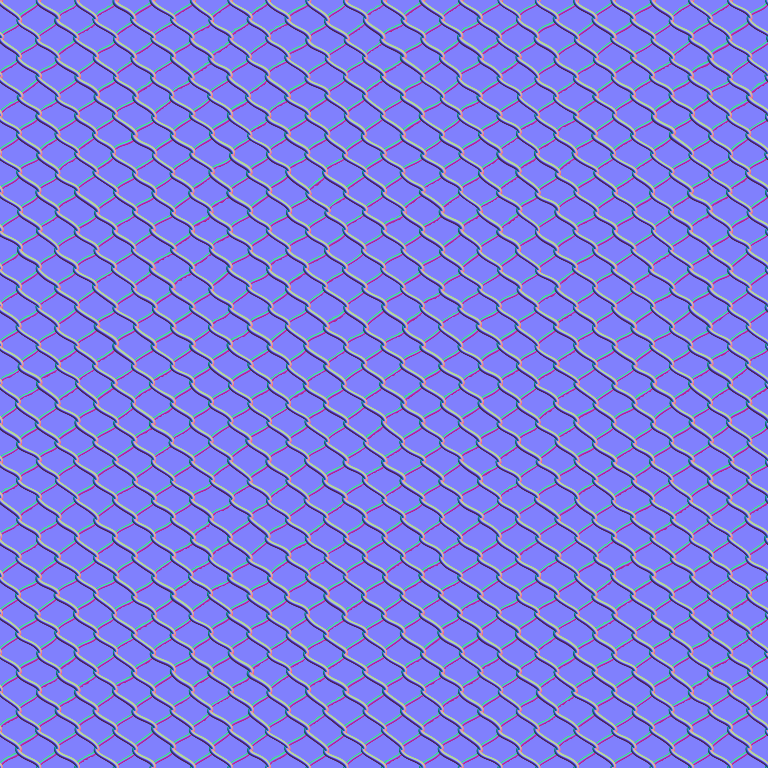
Reproduce this texture map procedurally as a three.js fragment shader.

```glsl
// Tangent-space normal map of a chain-link fence: interlocked wavy wires on a flat ground.
varying vec2 vUv;

const float TAU = 6.2831853;
const float CELLS = 20.0;          // mesh cells across and down
const float SWING = 0.278;         // sideways reach of each wire, in cells
const float FRONT_RADIUS = 0.058;  // falling strands, nearest the viewer
const float BACK_RADIUS = 0.046;   // rising strands, behind
const float FRONT_TILT = 0.90;     // sideways strength of the normals at the flanks
const float BACK_TILT = 0.90;
const float CREST = 0.07;          // softness of the ridge between the flanks
const float RIM_DEPTH = 0.02;      // upward part of the normal at the rim
const float UNDERSIDE = 0.40;      // extra darkening below the front strands
const float EDGE = 0.38;           // half-width of the edge smoothing, in pixels
const float BEND_PERIOD = 13.0;    // broad sag of the mesh
const float BEND = 0.06;
const float KINK_PERIOD = 29.0;    // local misplacement of the knots
const float KINK = 0.055;
const float GRAIN_PERIOD = 260.0;  // ragged edges on some rear strands
const float GRAIN = 0.030;
const vec3 FLAT_NORMAL = vec3(0.0, 0.0, 0.985);
const vec2 BELOW = vec2(-0.53, -0.85);

float hash(vec2 p) {
  vec3 q = fract(vec3(p.xyx) * 0.1031);
  q += dot(q, q.yzx + 33.33);
  return fract((q.x + q.y) * q.z);
}

float cornerSlope(vec2 corner, vec2 offset, float period, float seed) {
  float angle = TAU * hash(mod(corner, period) + seed);
  return dot(vec2(cos(angle), sin(angle)), offset);
}

// Gradient noise that wraps after a whole number of lattice steps.
float wrapNoise(vec2 uv, float period, float seed) {
  vec2 p = uv * period;
  vec2 i = floor(p);
  vec2 f = p - i;
  vec2 w = f * f * f * (f * (f * 6.0 - 15.0) + 10.0);
  vec2 e = vec2(1.0, 0.0);
  float low = mix(cornerSlope(i, f, period, seed),
                  cornerSlope(i + e.xy, f - e.xy, period, seed), w.x);
  float high = mix(cornerSlope(i + e.yx, f - e.yx, period, seed),
                   cornerSlope(i + e.xx, f - e.xx, period, seed), w.x);
  return mix(low, high, w.y);
}

vec2 meshWarp(vec2 uv) {
  vec2 bend = vec2(wrapNoise(uv, BEND_PERIOD, 3.0), wrapNoise(uv, BEND_PERIOD, 47.0));
  vec2 kink = vec2(wrapNoise(uv, KINK_PERIOD, 91.0), wrapNoise(uv, KINK_PERIOD, 137.0));
  return BEND * bend + KINK * kink;
}

// Nearest point on a wire: xy is the offset from it, z its depth (positive in front).
vec3 wireOffset(vec2 p, float index) {
  float side = 1.0 - 2.0 * mod(index, 2.0);
  float centre = 0.25 + 0.5 * index;
  float t = p.y;
  for (int k = 0; k < 4; k++) {
    float x = centre - side * SWING * cos(TAU * t);
    float slope = side * SWING * TAU * sin(TAU * t);
    t += ((p.x - x) * slope + p.y - t) / (1.0 + slope * slope);
  }
  vec2 nearest = vec2(centre - side * SWING * cos(TAU * t), t);
  return vec3(p - nearest, -side * sin(TAU * t));
}

// Normal of a round wire; s runs from 0 on the crest to length 1 at the rim.
vec3 flankNormal(vec2 s, float front) {
  vec2 tilt = mix(BACK_TILT, FRONT_TILT, front) * s * inversesqrt(dot(s, s) + CREST);
  float up = mix(0.9, RIM_DEPTH, smoothstep(0.0, 0.8, length(s)));
  up -= UNDERSIDE * front * smoothstep(0.1, 0.7, dot(s, BELOW));
  return vec3(tilt, up);
}

void main() {
  vec2 uv = vUv;
  vec2 p = uv * CELLS + meshWarp(uv);
  float pixel = fwidth(uv.y) * CELLS;
  float ragged = GRAIN * wrapNoise(uv, GRAIN_PERIOD, 211.0)
               * smoothstep(-0.1, 0.3, wrapNoise(uv, BEND_PERIOD, 173.0));

  vec3 normal = FLAT_NORMAL;
  float cover = 0.0;
  float topDepth = -2.0;
  float nearestWire = floor(p.x * 2.0);

  // Layer the neighbouring wires by depth so that their bends hook together.
  for (int k = -1; k <= 1; k++) {
    vec3 wire = wireOffset(p, nearestWire + float(k));
    float front = smoothstep(-0.6, 0.6, wire.z);
    float radius = mix(BACK_RADIUS + ragged, FRONT_RADIUS, front);
    float alpha = 1.0 - smoothstep(-EDGE, EDGE, (length(wire.xy) - radius) / pixel);
    if (alpha <= 0.0) continue;

    vec3 wireNormal = flankNormal(wire.xy / radius, front);
    if (wire.z > topDepth) {
      normal = mix(normal, wireNormal, alpha);
      topDepth = wire.z;
    } else {
      normal = mix(mix(FLAT_NORMAL, wireNormal, alpha), normal, cover);
    }
    cover = max(cover, alpha);
  }

  gl_FragColor = vec4(0.5 + 0.5 * normal, 1.0);
}
```
